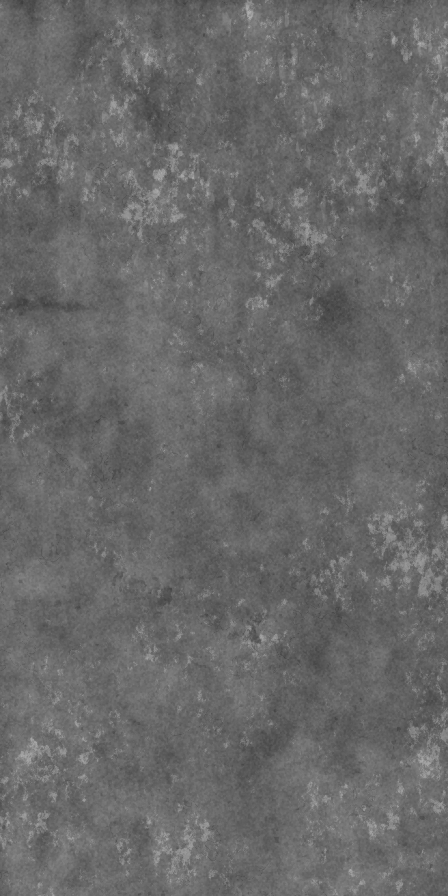
A WebGL 1 fragment shader for this texture:

```glsl
precision highp float;
// Worn dark grey concrete wall with stains, pale flecks, hairline cracks and fine grain.
uniform vec2 u_resolution;

vec3 hash3(vec2 cell) {
  vec3 k = vec3(dot(cell, vec2(127.1, 311.7)), dot(cell, vec2(269.5, 183.3)), dot(cell, vec2(419.2, 371.9)));
  return fract(sin(k) * 43758.545);
}

float bump(float x, float width) {
  return exp(-x * x / (width * width));
}

// Smooth cellular noise: random cell tones blended by distance to each cell point.
float cellNoise(vec2 p) {
  vec2 cell = floor(p);
  vec2 f = p - cell;
  float sum = 0.005, weights = 0.01;
  for (int j = -1; j <= 1; j++) {
    for (int i = -1; i <= 1; i++) {
      vec2 o = vec2(float(i), float(j));
      vec3 h = hash3(cell + o);
      vec2 d = o + 0.1 + 0.8 * h.xy - f;
      float w = max(0.0, 1.0 - dot(d, d));
      w *= w * w;
      sum += w * h.z;
      weights += w;
    }
  }
  return sum / weights;
}

float layered(vec2 p) {
  float sum = 0.0, amp = 1.0, total = 0.0;
  for (int i = 0; i < 5; i++) {
    sum += amp * cellNoise(p);
    total += amp;
    amp *= 0.68;
    p = mat2(1.62, 1.2, -1.2, 1.62) * p + 17.3;
  }
  return sum / total;
}

// Scattered slanted blots; size scales the radius of every blot.
float blots(vec2 p, float size) {
  vec2 cell = floor(p);
  float cover = 0.0;
  for (int j = -1; j <= 1; j++) {
    for (int i = -1; i <= 1; i++) {
      vec2 site = cell + vec2(float(i), float(j));
      vec3 h = hash3(site + 41.0);
      vec2 d = site + h.xy - p;
      d = vec2(d.x - 0.4 * d.y, 0.8 * d.y + 0.2 * d.x);
      float radius = size * smoothstep(0.6, 1.0, h.z);
      float blot = 1.0 - smoothstep(radius - 0.16, radius, length(d));
      cover = max(cover, blot * (0.4 + 0.6 * h.x));
    }
  }
  return cover;
}

// Thin line along the middle contour of a noise field.
float hairline(float field, float width) {
  return 1.0 - smoothstep(0.0, width, abs(field - 0.5));
}

void main() {
  vec2 p = gl_FragCoord.xy / u_resolution * vec2(1.0, 2.0);
  float cloud = layered(p * 3.0 + 5.0);
  float mottle = layered(p * vec2(15.0, 12.0) + 31.0);
  float patches = layered(p * 4.5 + 71.0);
  float upper = smoothstep(0.9, 1.7, p.y);
  float rim = min(p.x, 1.0 - p.x);

  // Broad tone, mottling and vertical wash marks
  float tone = 0.404 + 0.13 * (cloud - 0.5) + 0.19 * (mottle - 0.5);
  tone += (0.015 + 0.03 * upper) * (cellNoise(p * vec2(38.0, 3.5)) - 0.5);
  tone -= 0.035 * bump(length((p - vec2(0.84, 1.42)) / vec2(0.24, 0.55)), 1.0);
  tone += 0.018 * bump(length((p - vec2(0.35, 1.0)) / vec2(0.4, 0.6)), 1.0);

  // Worn borders and the smeared horizontal joint
  tone -= 0.04 * bump(2.0 - p.y, 0.02) + 0.04 * bump(rim, 0.02) * cloud;
  float joint = bump(p.y - 1.315 + 0.03 * (mottle - 0.5), 0.012);
  tone -= joint * (0.012 + 0.06 * (1.0 - smoothstep(0.18, 0.27, p.x))) * (1.0 - smoothstep(0.4, 0.6, p.x));

  // Dark stains, gathered in the lower left
  float gathered = bump(length((p - vec2(0.27, 0.57)) / vec2(0.28, 0.3)), 1.0);
  vec2 warp = 2.5 * vec2(mottle - 0.5, patches - 0.5);
  tone -= 0.09 * blots(p * 10.0 + warp, 0.12 + 0.42 * gathered);
  tone -= 0.03 * smoothstep(0.6, 0.72, layered(p * 8.0 + 113.0));

  // Pale flaking plaster: faint dusty areas holding small bright chips
  float dust = 0.9 * (patches - 0.5) + 0.05 * bump(rim, 0.03);
  float flake = layered(p * vec2(62.0, 48.0) + 7.0) + dust;
  tone += 0.035 * smoothstep(0.54, 0.8, flake) + 0.13 * smoothstep(0.68, 0.92, flake);
  float drip = cellNoise(p * vec2(85.0, 32.0) + 19.0) + 0.5 * (patches - 0.5);
  tone += 0.08 * upper * smoothstep(0.84, 1.02, drip);

  // Broken cracks and scratches
  float broken = smoothstep(0.55, 0.72, cellNoise(p * 8.0 + 57.0));
  tone -= 0.05 * broken * hairline(layered(p * 5.0 + 91.0), 0.007);
  tone += 0.025 * (1.0 - broken) * hairline(layered(p * vec2(5.0, 3.0) + 137.0), 0.005);

  // Pits and grain
  tone -= 0.06 * smoothstep(0.89, 0.99, cellNoise(p * 95.0 + 3.0));
  tone += 0.065 * (cellNoise(p * 240.0) - 0.5) + 0.03 * (cellNoise(p * 130.0 + 9.0) - 0.5);

  gl_FragColor = vec4(vec3(clamp(tone, 0.12, 0.75)), 1.0);
}
```
